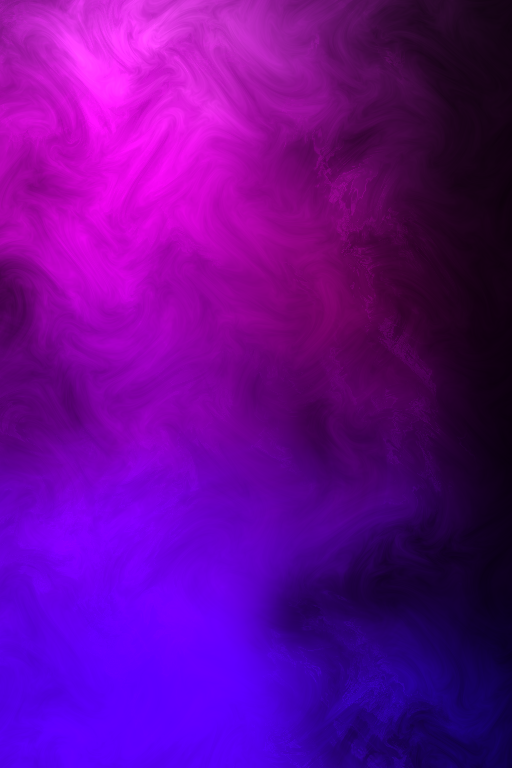
A Shadertoy shader for this background:

```glsl
// Drifting stage smoke: magenta light above, violet-blue light below, black at the right.

// Light colours, from the bottom of the canvas to the top
const vec3 BLUE    = vec3(0.36, 0.00, 1.00);
const vec3 VIOLET  = vec3(0.46, 0.00, 0.92);
const vec3 PURPLE  = vec3(0.53, 0.00, 0.70);
const vec3 MAGENTA = vec3(0.84, 0.00, 0.84);
const vec3 ORCHID  = vec3(0.74, 0.07, 0.78);
const vec3 PINK    = vec3(0.18, 0.22, 0.14);
const vec3 DEEP_BLUE = vec3(0.04, 0.00, 0.26);
const vec3 HAZE    = vec3(0.050, 0.030, 0.055);
const vec3 WARM    = vec3(1.06, 1.00, 0.80);  // tint of the dim middle right

// Smoke settings
const int   OCTAVES      = 7;
const float SMOKE_SCALE  = 20.0;
const float BROAD_SCALE  = 0.45;   // large billows, relative to the fine smoke
const float OCTAVE_GAIN  = 0.72;
const float CURL         = 0.55;
const float DRIFT        = 0.036;  // how far smoke bends the light
const float LIT_CONTRAST = 0.17;
const float DIM_CONTRAST = 0.46;
const float WISP_GLOW    = 0.15;
const float WISP_SHARPNESS = 13.0;

// Layered sines, each octave turned and curled by the one before
float smoke(vec2 p) {
    const mat2 turn = mat2(0.80, 0.60, -0.60, 0.80);
    float sum = 0.0;
    float gain = 0.5;
    for (int i = 0; i < OCTAVES; i++) {
        p += CURL * sin(1.3 * p.yx + vec2(1.7, 4.1) + float(i));
        sum += gain * sin(p.x) * cos(p.y);
        p = turn * p * 1.75 + vec2(2.3, 5.9);
        gain *= OCTAVE_GAIN;
    }
    return sum;
}

// Soft elliptical spot
float spot(vec2 p, vec2 center, vec2 radius) {
    vec2 d = (p - center) / radius;
    return exp(-dot(d, d));
}

// Colour of the light at a given height
vec3 lightColor(float y) {
    vec3 color = mix(BLUE, VIOLET, smoothstep(0.08, 0.33, y));
    color = mix(color, PURPLE, smoothstep(0.28, 0.48, y));
    color = mix(color, MAGENTA, smoothstep(0.46, 0.77, y));
    return mix(color, ORCHID, smoothstep(0.80, 1.00, y));
}

// Strength of the light, with its dark pockets
float lightLevel(vec2 p) {
    float level = mix(1.0, 0.08, smoothstep(0.22, 1.03, p.x));
    level += 0.20 * spot(p, vec2(0.48, 0.12), vec2(0.15, 0.20));

    // Fainter lit clouds in the middle right
    level += 0.17 * spot(p, vec2(0.76, 0.47), vec2(0.15, 0.14));
    level += 0.18 * spot(p, vec2(0.77, 0.33), vec2(0.14, 0.06));

    // Shade along the left edge, weaker low down
    float edgeShade = mix(0.10, 0.25, smoothstep(0.25, 0.45, p.y));
    level *= 1.0 - edgeShade * exp(-pow(p.x / 0.12, 2.0));
    level *= 1.0 - 0.36 * spot(p, vec2(0.00, 0.61), vec2(0.10, 0.08));
    level *= 1.0 - 0.18 * spot(p, vec2(0.04, 0.44), vec2(0.15, 0.05));
    level *= 1.0 - 0.15 * spot(p, vec2(0.00, 1.00), vec2(0.15, 0.09));

    // Hollows on the right
    level *= 1.0 - 0.45 * spot(p, vec2(0.58, 0.19), vec2(0.07, 0.05));
    level *= 1.0 - 0.50 * spot(p, vec2(0.72, 0.24), vec2(0.14, 0.05));
    level *= 1.0 - 0.28 * spot(p, vec2(0.66, 0.04), vec2(0.10, 0.05));
    level *= 1.0 - 0.24 * spot(p, vec2(0.60, 0.45), vec2(0.04, 0.05));
    level *= 1.0 - 0.25 * spot(p, vec2(0.61, 0.80), vec2(0.10, 0.05));
    level *= 1.0 - 0.28 * spot(p, vec2(0.88, 0.80), vec2(0.12, 0.08));
    return max(level, 0.0);
}

void mainImage(out vec4 fragColor, in vec2 fragCoord) {
    vec2 uv = fragCoord / iResolution.xy;
    vec2 q = SMOKE_SCALE * fragCoord / iResolution.y;

    // Smoke density and the bend it gives to the light
    float density = smoke(q);
    float broad = smoke(BROAD_SCALE * q + vec2(7.1, 3.4));
    vec2 p = uv + DRIFT * vec2(0.6 * density + 0.5 * broad, 0.5 * density - 0.5 * broad);

    float level = lightLevel(p);
    float contrast = mix(DIM_CONTRAST, LIT_CONTRAST, smoothstep(0.15, 0.80, level));
    // The blue pool is smoother than the rest
    contrast *= 1.0 - 0.75 * spot(uv, vec2(0.28, 0.13), vec2(0.34, 0.20));
    level *= max(1.0 + contrast * (density + 0.45 * broad), 0.0);

    vec3 color = lightColor(p.y) * level;
    color *= mix(vec3(1.0), WARM, spot(p, vec2(0.72, 0.59), vec2(0.26, 0.13)));

    // Pink hot spot at the top
    float hot = spot(p, vec2(0.31, 0.95), vec2(0.18, 0.10));
    color += PINK * hot * (0.75 + 0.6 * density);

    // Blue spill in the lower right corner
    color += DEEP_BLUE * spot(p, vec2(0.86, 0.06), vec2(0.24, 0.12)) * (1.0 + 0.6 * density);

    // Thin wisps along the folds of a stretched layer of smoke
    vec2 along = vec2(0.9 * q.x + 0.5 * q.y, 0.45 * q.y - 0.25 * q.x);
    float fold = smoke(0.6 * along + 0.5 * vec2(broad, density));
    float wisp = exp(-WISP_SHARPNESS * abs(fold)) * smoothstep(-0.3, 0.5, broad);
    float wispArea = smoothstep(0.08, 0.35, level) * (1.0 - 0.6 * smoothstep(0.5, 0.9, level));
    color += WISP_GLOW * wisp * wispArea * lightColor(uv.y);

    // Grey haze over the upper right
    float haze = smoothstep(0.45, 0.95, uv.y) * smoothstep(1.15, 0.6, uv.x);
    color += HAZE * haze * (1.0 + 0.5 * density);

    fragColor = vec4(clamp(color, 0.0, 1.0), 1.0);
}
```
